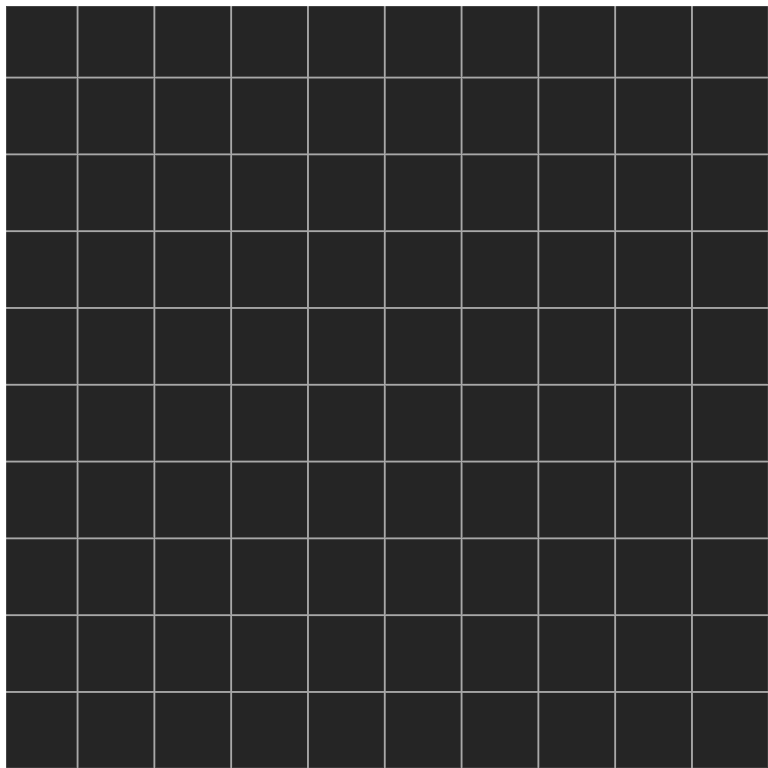
Write a WebGL 1 fragment shader that draws this pattern.

```glsl
precision highp float;

// A dark board ruled into ten by ten square cells by thin grey lines,
// with a white band along its left and top edges.
// Lines come from the distance to the nearest repeat, smoothed over one pixel.

uniform vec2 u_resolution;

const float CELLS = 10.0;          // repeats across and down
const float LINE_WIDTH = 0.0024;   // in canvas units
const float LINE_OFFSET = 0.0010;  // shift of the lines from the left and top
const float BAND_WIDTH = 0.0080;   // white band at the left and top
const vec3 BOARD_COLOR = vec3(0.147);
const vec3 LINE_COLOR = vec3(0.66);
const vec3 BAND_COLOR = vec3(1.0);

// Share of a pixel that lies inside a shape, from its signed distance.
float coverage(float signedDistance, float pixel) {
  return clamp(0.5 - signedDistance / pixel, 0.0, 1.0);
}

// Distance along one axis to the nearest grid line.
float gridDistance(float x) {
  float phase = (x - LINE_OFFSET) * CELLS;
  return abs(fract(phase + 0.5) - 0.5) / CELLS;
}

// A line thinner than a pixel fades instead of vanishing.
float lineCoverage(float dist, float pixel) {
  float halfWidth = 0.5 * LINE_WIDTH;
  float inner = max(dist - 0.5 * pixel, -halfWidth);
  float outer = min(dist + 0.5 * pixel, halfWidth);
  return clamp((outer - inner) / pixel, 0.0, 1.0);
}

void main() {
  vec2 pixel = 1.0 / u_resolution;
  vec2 uv = gl_FragCoord.xy * pixel;
  vec2 p = vec2(uv.x, 1.0 - uv.y);  // measured from the top left corner

  // Grid lines over the board
  float vertical = lineCoverage(gridDistance(p.x), pixel.x);
  float horizontal = lineCoverage(gridDistance(p.y), pixel.y);
  vec3 color = mix(BOARD_COLOR, LINE_COLOR, max(vertical, horizontal));

  // White band on the two outer edges
  float band = max(coverage(p.x - BAND_WIDTH, pixel.x),
                   coverage(p.y - BAND_WIDTH, pixel.y));
  color = mix(color, BAND_COLOR, band);

  gl_FragColor = vec4(color, 1.0);
}
```
